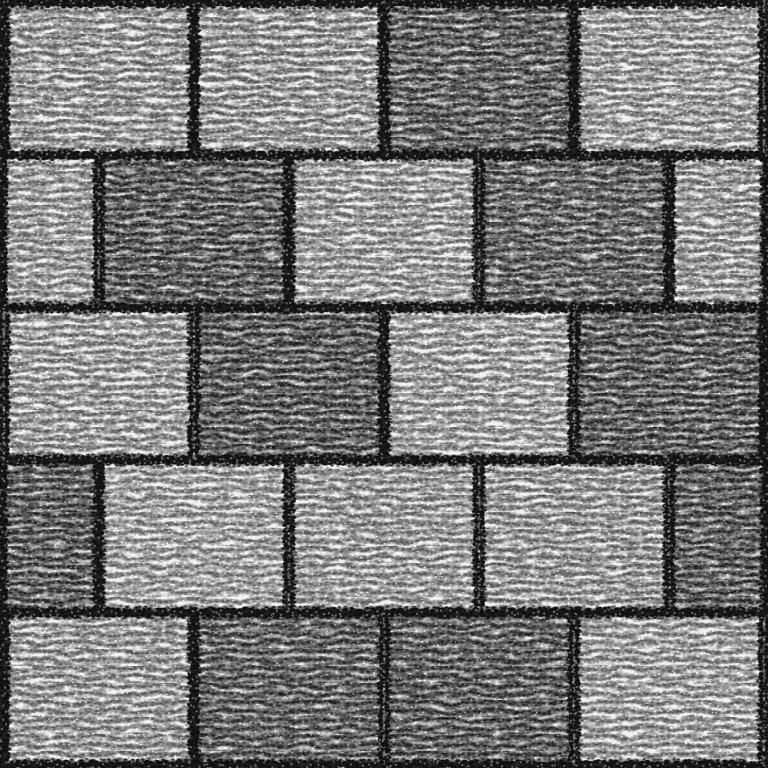
Give the GLSL for this texture, as a three.js fragment shader.

```glsl
// Grey block wall in running bond: five courses of four blocks, light and dark.
// Each block is combed with wavy horizontal grooves, broken up by stretched
// cellular noise; rough dark joints carry pale specks and thin threads.

varying vec2 vUv;

const float TAU = 6.2831853;
const vec2 WALL_ORIGIN = vec2(0.005, 0.004);
const vec2 BLOCK_SIZE = vec2(0.2475, 0.1985);
const vec2 JOINT_HALF = vec2(0.0075, 0.0062);
const float GROOVES = 90.0;
const float LIGHT_STONE = 0.63;
const float DARK_STONE = 0.42;
const float JOINT_TONE = 0.09;

float hash(vec2 p) {
  return fract(sin(dot(p, vec2(127.1, 311.7))) * 43758.5);
}

// Distance to the nearest scattered point, about 0 to 1.
float cellular(vec2 p) {
  vec2 cell = floor(p);
  float nearest = 2.0;
  for (int j = -1; j <= 1; j++) {
    for (int i = -1; i <= 1; i++) {
      vec2 c = cell + vec2(float(i), float(j));
      vec2 point = c + vec2(hash(c), hash(c + 57.3));
      nearest = min(nearest, length(point - p));
    }
  }
  return nearest;
}

// One bit per block in each course, counted from the bottom left.
float isDark(float column, float course) {
  float bits = course < 0.5 ? 6.0
             : course < 1.5 ? 1.0
             : course < 3.5 ? 10.0 : 4.0;
  return mod(floor((bits + 0.01) / exp2(column)), 2.0);
}

// Wavy combed lines, from -1 in a groove to 1 on a ridge.
float grooves(vec2 uv, float seed) {
  float line = floor(uv.y * GROOVES * 0.5);
  float wave = 0.16 * sin(uv.x * 63.0 + seed * TAU + line * 2.3)
             + 0.11 * sin(uv.x * 139.0 - uv.y * 95.0 + seed * 17.0)
             + 0.25 * cellular(uv * vec2(38.0, 60.0) + seed);
  return sin(TAU * (uv.y * GROOVES + wave));
}

// Combed surface of one block.
float stone(vec2 uv, float base, float seed, float grain) {
  float streak = cellular(uv * vec2(48.0, 150.0) + seed * 9.0);
  float depth = mix(0.11, 0.25, smoothstep(0.15, 0.75, streak));
  float tone = base + depth * grooves(uv, seed);
  tone += 0.34 * (streak - 0.45) + 0.36 * (grain - 0.45);
  float fleck = cellular(uv * vec2(95.0, 125.0) + 31.7);
  return tone + 0.28 * (1.0 - smoothstep(0.06, 0.2, fleck));
}

// Dark joint with pale specks and an optional thread along its middle.
float joint(vec2 uv, float middle, float thread, float grain) {
  float speck = 1.0 - smoothstep(0.08, 0.26, cellular(uv * 115.0 + 4.0));
  float strand = thread * (1.0 - smoothstep(0.0008, 0.0026, middle));
  return JOINT_TONE + 0.12 * (grain - 0.45) + 0.3 * speck
       + 0.3 * strand * smoothstep(0.2, 0.7, grain);
}

void main() {
  vec2 uv = vUv;

  // Block layout: odd courses shift by half a block.
  vec2 p = (uv - WALL_ORIGIN) / BLOCK_SIZE;
  float course = mod(floor(p.y), 5.0);
  p.x += 0.5 * mod(course, 2.0);
  float column = mod(floor(p.x), 4.0);
  vec2 local = fract(p);
  vec2 toJoint = min(local, 1.0 - local) * BLOCK_SIZE;

  // The outer frame closes the half blocks at both sides.
  float toSide = min(uv.x, 1.0 - uv.x);
  vec2 gap = vec2(min(toJoint.x, toSide - 0.002), toJoint.y) - JOINT_HALF;

  // Stone tone varies a little from block to block.
  float seed = hash(vec2(column, course) + 3.0);
  float base = mix(LIGHT_STONE, DARK_STONE, isDark(column, course));
  base += 0.04 * (seed - 0.5);
  float grain = cellular(uv * vec2(150.0, 230.0));
  float face = stone(uv, base, seed, grain);

  // Threads belong to upright joints, so both sides share one value.
  float upright = floor(p.x + 0.5);
  float thread = step(0.4, hash(vec2(upright, course) + 8.0));
  float mortar = joint(uv, toJoint.x, thread, grain);

  // Ragged, softened edge between joint and stone.
  float edge = min(gap.x, gap.y) + 0.006 * (grain - 0.45);
  float tone = mix(mortar, face, smoothstep(-0.0022, 0.0026, edge));

  gl_FragColor = vec4(vec3(clamp(tone, 0.04, 0.95)), 1.0);
}
```
